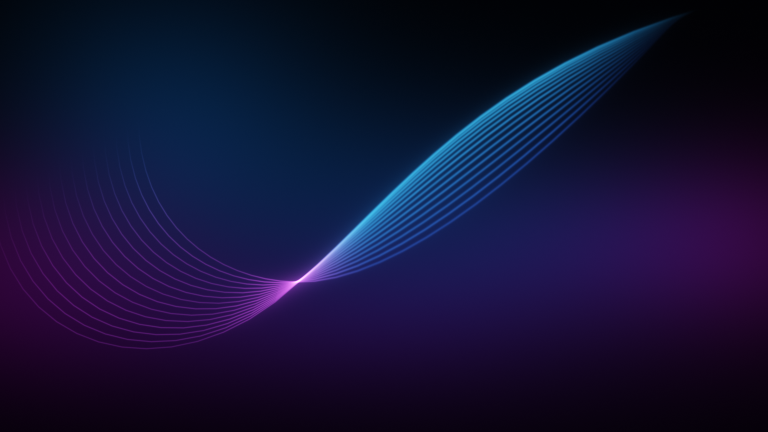
Give the GLSL for this background, as a WebGL 1 fragment shader.

```glsl
precision highp float;
// Glowing ribbon of fine strands, violet to cyan, over a dark blue and purple haze.

uniform vec2 u_resolution;

const float STRANDS = 14.0;
const float SEGMENTS = 32.0;

// Sine-free hash
float hash(vec2 p) {
  vec3 q = fract(p.xyx * 0.1031);
  q += dot(q, q.yzx + 33.33);
  return fract((q.x + q.y) * q.z);
}

// Soft elliptical patch of light
float haze(vec2 p, vec2 center, vec2 radius) {
  vec2 q = (p - center) / radius;
  return exp(-dot(q, q));
}

vec2 bezier(vec2 a, vec2 b, vec2 c, vec2 d, float t) {
  float s = 1.0 - t;
  return s * s * s * a + 3.0 * s * t * (s * b + t * c) + t * t * t * d;
}

// Point on a strand: u in 0..1 is the left fan, 1..2 the rising ribbon
vec2 strandPoint(float side, float lift, float u) {
  vec2 pinch = mix(vec2(0.683, 0.347), vec2(0.694, 0.350), side);
  if (u < 1.0) {
    return bezier(mix(vec2(0.32, 0.734), vec2(-0.02, 0.56), side),
                  mix(vec2(0.32, 0.48), vec2(-0.01, 0.19), side),
                  mix(vec2(0.50, 0.352), vec2(0.394, 0.063), side), pinch, u);
  }
  return bezier(pinch,
                mix(vec2(0.926, 0.343), vec2(0.926, 0.549), lift),
                mix(vec2(1.25, 0.618), vec2(1.111, 0.838), lift),
                mix(vec2(1.597, 0.988), vec2(1.655, 0.99), lift), u - 1.0);
}

vec3 background(vec2 p) {
  vec3 color = vec3(0.003, 0.004, 0.012);
  color += vec3(0.015, 0.115, 0.22) * haze(p, vec2(0.38, 0.72), vec2(0.38, 0.33));
  color += vec3(0.02, 0.10, 0.21) * haze(p, vec2(0.97, 0.51), vec2(0.50, 0.28));
  color += vec3(0.08, 0.03, 0.16) * haze(p, vec2(1.48, 0.45), vec2(0.40, 0.19));
  color += vec3(0.13, 0.0, 0.10) * haze(p, vec2(1.77, 0.45), vec2(0.32, 0.24));
  color += vec3(0.15, 0.0, 0.14) * haze(p, vec2(0.02, 0.41), vec2(0.42, 0.25));
  color += vec3(0.08, 0.01, 0.13) * haze(p, vec2(0.80, 0.28), vec2(0.75, 0.19));
  color += vec3(0.035, 0.0, 0.045) * haze(p, vec2(0.75, 0.12), vec2(1.20, 0.22));
  return color;
}

// Distance to a strand (x) and the parameter of its nearest point (y)
vec2 nearestOnStrand(vec2 p, float side, float lift) {
  vec2 nearest = vec2(10.0, 0.0);
  vec2 a = strandPoint(side, lift, 0.0);
  for (float j = 1.0; j <= SEGMENTS; j++) {
    vec2 b = strandPoint(side, lift, 2.0 * j / SEGMENTS);
    vec2 ab = b - a;
    float h = clamp(dot(p - a, ab) / dot(ab, ab), 0.0, 1.0);
    float d = length(p - a - ab * h);
    if (d < nearest.x) nearest = vec2(d, 2.0 * (j - 1.0 + h) / SEGMENTS);
    a = b;
  }
  return nearest;
}

vec3 ribbon(vec2 p) {
  vec3 light = vec3(0.0);
  for (float i = 0.0; i < STRANDS; i++) {
    float side = i / (STRANDS - 1.0);
    float lift = 1.0 - pow(1.0 - side, 1.6);
    vec2 nearest = nearestOnStrand(p, side, lift);
    float d = nearest.x;
    float u = nearest.y;
    float rising = smoothstep(0.95, 1.25, u);

    // Violet fan, blue lower strands, cyan upper strands
    vec3 fan = mix(vec3(0.25, 0.35, 0.85), vec3(0.62, 0.18, 0.78),
                   smoothstep(0.1, 0.65, u + 0.5 * side));
    vec3 rise = mix(vec3(0.10, 0.30, 0.85), vec3(0.12, 0.60, 0.98), lift);
    vec3 tint = mix(fan, rise, rising);

    // Fade at both ends, brightest from the pinch onward
    float energy = 0.30 * smoothstep(0.0, 0.4, u) + 0.55 * smoothstep(0.72, 1.0, u);
    energy *= 1.0 - smoothstep(1.65, 1.98, u);
    energy *= mix(1.0, mix(0.5, 1.0, lift), rising);
    energy *= 0.7 + 0.5 * hash(vec2(i, 7.0));

    float width = max(mix(0.0018, 0.0030, rising), 0.6 / u_resolution.y);
    float core = exp(-d * d / (width * width));
    float halo = 0.07 * exp(-d / 0.014) * smoothstep(0.5, 1.0, u);
    light += tint * energy * (core + halo);
  }
  return light;
}

void main() {
  vec2 p = gl_FragCoord.xy / u_resolution.y;
  vec3 color = background(p);
  color += (1.0 - color) * (1.0 - exp(-1.15 * ribbon(p)));
  // Fine dither against banding
  color += (hash(gl_FragCoord.xy) - 0.5) / 255.0;
  gl_FragColor = vec4(color, 1.0);
}
```
